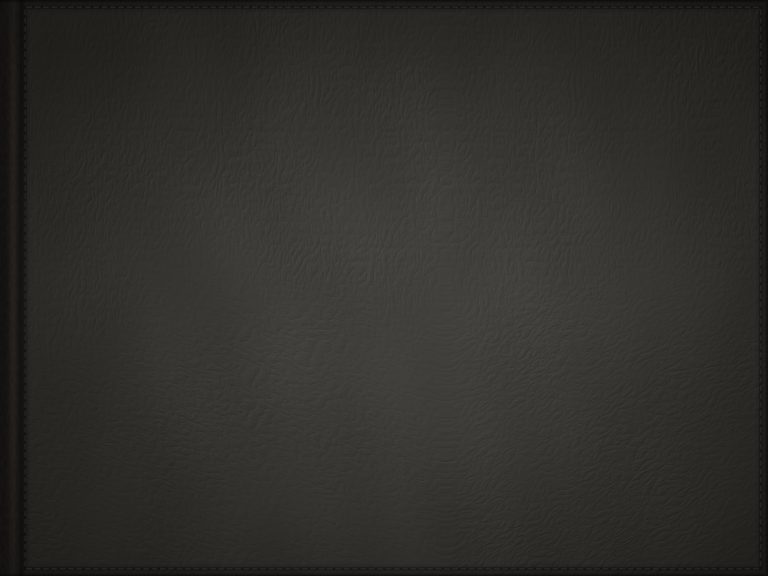
Give the GLSL for this texture, as a WebGL 1 fragment shader.

```glsl
precision highp float;
uniform vec2 u_resolution;

// Lengths are fractions of the canvas height.
const vec3 LEATHER_LIT = vec3(0.258, 0.252, 0.236);
const vec3 LEATHER_DARK = vec3(0.122, 0.117, 0.103);
const vec3 SPINE_DARK = vec3(0.075, 0.070, 0.062);
const vec3 SPINE_LIT = vec3(0.165, 0.148, 0.132);
const vec3 THREAD = vec3(0.275, 0.265, 0.240);
const vec2 GLOW_CENTER = vec2(0.53, 0.50);
const float GRAIN_SCALE = 88.0;
const float GRAIN_RELIEF = 0.070;
const float FOLD_AXIS = 0.58;
const float SPINE_EDGE = 0.035;
const float SPINE_RIDGE = 0.023;
const float SEAM_LEFT = 0.0435;
const float SEAM_INSET = 0.0125;
const float STITCH_PERIOD = 0.0145;
const float STITCH_HALF_WIDTH = 0.0011;

vec2 gradient(vec2 cell) {
  float h = fract(sin(dot(cell, vec2(127.1, 311.7))) * 43758.5);
  float angle = 6.2832 * h;
  return vec2(cos(angle), sin(angle));
}

float gradientNoise(vec2 p) {
  vec2 i = floor(p);
  vec2 f = p - i;
  vec2 w = f * f * f * (f * (f * 6.0 - 15.0) + 10.0);
  float a = dot(gradient(i), f);
  float b = dot(gradient(i + vec2(1.0, 0.0)), f - vec2(1.0, 0.0));
  float c = dot(gradient(i + vec2(0.0, 1.0)), f - vec2(0.0, 1.0));
  float d = dot(gradient(i + vec2(1.0)), f - vec2(1.0));
  return mix(mix(a, b, w.x), mix(c, d, w.x), w.y);
}

// Rounded pebbles with narrow creases between them.
float pebbles(vec2 p) {
  float broad = abs(gradientNoise(p));
  float fine = abs(gradientNoise(p * 1.9 + 17.3));
  return sqrt(broad + 0.02) + 0.5 * sqrt(fine + 0.02);
}

// Creases stand upright above and fan out from the fold axis below.
float grainHeight(vec2 p, float axis) {
  float side = p.x - axis;
  vec2 q = vec2(sqrt(side * side + 0.0003), p.y);
  q += 0.010 * vec2(gradientNoise(q * 13.0), gradientNoise(q * 13.0 + 41.0));
  vec2 slanted = vec2(0.86 * q.x + 0.50 * q.y, 0.86 * q.y - 0.50 * q.x);
  float upright = pebbles(q * GRAIN_SCALE * vec2(1.0, 0.50));
  float fanned = pebbles(slanted * GRAIN_SCALE * vec2(0.52, 1.0) + 73.0);
  float wander = 0.25 * gradientNoise(q * 4.0);
  return mix(fanned, upright, smoothstep(0.28, 0.66, p.y + wander));
}

float band(float distance, float halfWidth, float soft) {
  return 1.0 - smoothstep(halfWidth - soft, halfWidth + soft, abs(distance));
}

float dashes(float along, float soft) {
  float t = (fract(along / STITCH_PERIOD) - 0.5) * STITCH_PERIOD;
  return band(t, 0.33 * STITCH_PERIOD, soft);
}

void main() {
  float pixel = 1.0 / u_resolution.y;
  vec2 p = gl_FragCoord.xy * pixel;
  float aspect = u_resolution.x * pixel;
  float soft = 0.7 * max(pixel, 0.0012);

  // Broad light and vignette
  vec2 fromGlow = (p / vec2(aspect, 1.0) - GLOW_CENTER) * 2.0;
  fromGlow.y *= fromGlow.y > 0.0 ? 1.06 : 0.90;
  float falloff = smoothstep(0.10, 1.48, length(fromGlow));
  vec3 color = mix(LEATHER_LIT, LEATHER_DARK, falloff);

  // Embossed grain, lit from the upper left
  float axis = FOLD_AXIS * aspect;
  vec2 lightStep = vec2(-0.0016, 0.0020);
  float relief = grainHeight(p, axis) - grainHeight(p + lightStep, axis);
  float patches = 0.85 + 0.6 * gradientNoise(p * 5.0 + 9.0);
  float strength = GRAIN_RELIEF * patches * mix(1.0, 0.55, falloff);
  color += strength * clamp(relief, -0.5, 0.7);
  color *= 1.0 + 0.07 * gradientNoise(p * vec2(9.0, 5.0));

  // Seam: rectangle between the spine and the outer edges
  vec2 low = vec2(SEAM_LEFT, SEAM_INSET);
  vec2 high = vec2(aspect, 1.0) - SEAM_INSET;
  vec2 toSeam = abs(p - 0.5 * (low + high)) - 0.5 * (high - low);
  float seam = max(toSeam.x, toSeam.y);
  float along = toSeam.x > toSeam.y ? p.y : p.x;
  color *= 1.0 - 0.22 * smoothstep(-0.012, 0.004, seam);
  color *= 1.0 - 0.30 * band(seam, 0.0026, soft);
  float thread = band(seam, STITCH_HALF_WIDTH, soft) * dashes(along, soft);
  color = mix(color, THREAD, 0.42 * thread);

  // Rolled outer edge
  vec2 margin = min(p, vec2(aspect, 1.0) - p);
  float edge = min(margin.y, aspect - p.x);
  color *= mix(0.55, 1.0, smoothstep(0.0, 0.0065, edge));

  // Spine with a rounded highlight and a dark hinge
  float ridge = exp(-pow((p.x - SPINE_RIDGE) / 0.008, 2.0));
  float spineLight = ridge * mix(0.45, 1.0, 4.0 * p.y * (1.0 - p.y));
  vec3 spine = mix(SPINE_DARK, SPINE_LIT, 0.75 * spineLight);
  spine += 0.018 * gradientNoise(p * vec2(260.0, 90.0));
  spine *= mix(0.6, 1.0, smoothstep(0.0, 0.006, margin.y));
  float cover = smoothstep(SPINE_EDGE - soft, SPINE_EDGE + soft, p.x);
  color *= mix(0.58, 1.0, smoothstep(SPINE_EDGE, SPINE_EDGE + 0.012, p.x));
  color = mix(spine, color, cover);

  gl_FragColor = vec4(clamp(color, 0.0, 1.0), 1.0);
}
```
